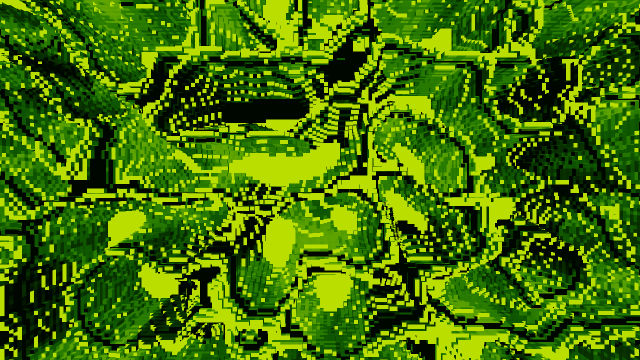
A Shadertoy shader for this pattern:

```glsl
// Voxel canyon seen from straight above: lime ridges, black ledges, green terraced pits.

#define GRID 81.0        // voxel columns per canvas height at the top layer
#define PIT_FREQ 4.9     // pits per canvas height
#define PIT_DEPTH 0.32   // pit depth relative to camera distance
#define LEVELS 22.0      // terraces from ridge to pit floor
#define PIT_RANGE 0.32   // noise value that reaches the floor
#define ZEBRA 0.15       // threshold of the dark striped zones
#define STRIPES 9.0      // density of the contour stripes
#define SAMPLES 2        // antialiasing samples per axis

const vec3 LIME = vec3(0.73, 0.87, 0.0);
const vec3 BLACK = vec3(0.0, 0.025, 0.0);

// Integer hash giving two values in 0..1
vec2 hash2(vec2 p) {
    uvec2 v = uvec2(ivec2(p)) * 1664525u + 1013904223u;
    v.x += v.y * 1664525u;
    v.y += v.x * 1664525u;
    v ^= v >> 16u;
    v.x += v.y * 1664525u;
    v.y += v.x * 1664525u;
    v ^= v >> 16u;
    return vec2(v & 65535u) / 65535.0;
}

float cornerSlope(vec2 corner, vec2 offset) {
    return dot(normalize(hash2(corner) * 2.0 - 0.9999), offset);
}

// Half-linear blending leaves straight, angular contours
float gradientNoise(vec2 p) {
    vec2 i = floor(p), f = p - i;
    vec2 u = mix(f, f * f * (3.0 - 2.0 * f), 0.6), e = vec2(1.0, 0.0);
    float low = mix(cornerSlope(i, f), cornerSlope(i + e, f - e), u.x);
    float high = mix(cornerSlope(i + e.yx, f - e.yx), cornerSlope(i + 1.0, f - 1.0), u.x);
    return mix(low, high, u.y);
}

// Terrace index of a column: 0 on the ridges, LEVELS on the pit floors
float terrace(vec2 cell) {
    vec2 p = cell / GRID * PIT_FREQ + 37.3;
    float n = abs(gradientNoise(p) + 0.13 * gradientNoise(p * 2.7 + 11.7));
    return min(floor(n / PIT_RANGE * LEVELS), LEVELS);
}

// Green ramp in soft steps, fading to black below zero
vec3 greenRamp(float v) {
    float w = clamp(v, 0.0, 1.0);
    w = mix(w, 0.03 + 0.31 * min(floor(w * 4.0), 3.0), 0.7);
    vec3 green = vec3(0.03 + 0.38 * pow(w, 2.5), mix(0.16, 0.66, w), 0.0);
    return mix(BLACK, green, smoothstep(-0.3, 0.0, v));
}

vec3 topColor(float level, float zone, float stripe, float shade) {
    if (level < 3.0) return LIME;
    if (level < 6.0) return BLACK;
    if (level < 8.0) return LIME;
    if (level >= LEVELS) return zone > 2.2 * ZEBRA ? BLACK : LIME;
    if (zone > ZEBRA) return stripe < 0.5 ? LIME : BLACK;
    return stripe < 0.25 ? LIME : greenRamp(shade + 0.05);
}

vec3 wallColor(float layer, bool sideways, float zone, float shade) {
    float index = floor(layer);
    if (index == 3.0) return BLACK;
    float v = shade + (sideways ? -0.14 : 0.12);
    v -= 0.16 * mod(index, 2.0);
    v -= 0.5 * smoothstep(ZEBRA - 0.02, ZEBRA + 0.18, zone);
    return greenRamp(v);
}

// Walk the view ray through the columns until it meets a top or a wall
vec3 canyon(vec2 uv) {
    vec2 dir = (uv + 1e-5) * GRID;
    vec2 stepDir = vec2(dir.x < 0.0 ? -1.0 : 1.0, dir.y < 0.0 ? -1.0 : 1.0);
    float t = 0.99, level = 0.0, floorT = 1.0;
    vec2 cell = floor(dir * t);
    vec2 stepT = 1.0 / abs(dir);
    vec2 nextT = (cell + max(stepDir, 0.0)) / dir;
    bool sideways = false, wall = false;

    for (int i = 0; i < 72; i++) {
        level = terrace(cell);
        floorT = 1.0 + PIT_DEPTH * level / LEVELS;
        wall = t >= floorT;
        if (wall || min(nextT.x, nextT.y) >= floorT) break;
        sideways = nextT.x < nextT.y;
        if (sideways) {
            t = nextT.x;
            nextT.x += stepT.x;
            cell.x += stepDir.x;
        } else {
            t = nextT.y;
            nextT.y += stepT.y;
            cell.y += stepDir.y;
        }
    }

    // Slow light variation, a little grain per column and contour stripes
    vec2 p = cell / GRID;
    float zone = gradientNoise(p * 4.3 + 71.4);
    float shade = 0.56 + 0.7 * gradientNoise(p * 8.0 + 23.1)
                + 0.25 * (hash2(cell).y - 0.5);
    float stripe = fract(STRIPES * gradientNoise(p * 3.4 + 9.6));
    float layer = (t - 1.0) / PIT_DEPTH * LEVELS;
    return wall ? wallColor(layer, sideways, zone, shade)
                : topColor(level, zone, stripe, shade);
}

void mainImage(out vec4 fragColor, in vec2 fragCoord) {
    vec3 color = vec3(0.0);
    for (int y = 0; y < SAMPLES; y++)
        for (int x = 0; x < SAMPLES; x++) {
            vec2 jitter = (vec2(x, y) + 0.5) / float(SAMPLES) - 0.5;
            color += canyon((fragCoord + jitter - 0.5 * iResolution.xy) / iResolution.y);
        }
    fragColor = vec4(color / float(SAMPLES * SAMPLES), 1.0);
}
```
